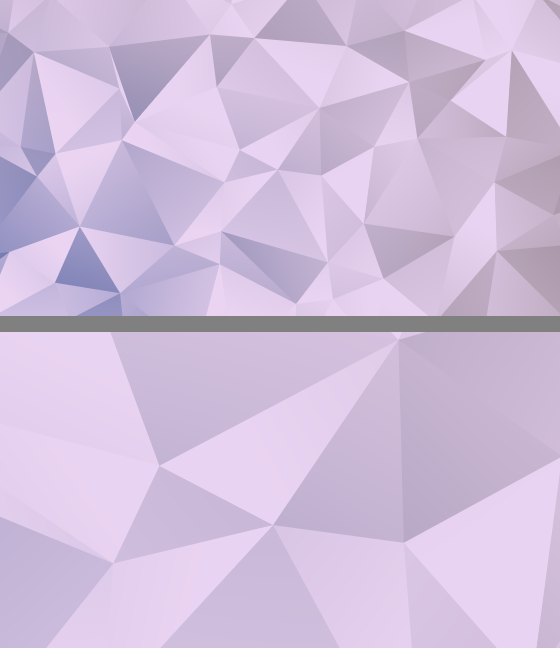
Top, the full canvas; bottom, a detail of the centre.
Reproduce this background procedurally as a Shadertoy shader.

```glsl
// Low-poly backdrop: irregular lilac triangles over a slate-blue to mauve wash.
#define ROWS 5.0
#define JITTER 0.43
#define TILT 0.42
#define SEED 7.0
#define FACET_SLOPE 0.22
#define LIGHT vec3(0.905, 0.820, 0.940)
#define MAUVE vec3(0.715, 0.650, 0.755)
#define DUSK vec3(0.685, 0.615, 0.685)
#define SLATE vec3(0.470, 0.495, 0.710)

float hash(vec2 p) {
    vec3 q = fract(vec3(p.xyx + SEED) * vec3(0.1031, 0.1030, 0.0973));
    q += dot(q, q.yzx + 33.33);
    return fract((q.x + q.y) * q.z);
}

float cross2(vec2 a, vec2 b) {
    return a.x * b.y - a.y * b.x;
}

// Lattice corner pushed off its regular place.
vec2 corner(vec2 id) {
    vec2 offset = vec2(hash(id), hash(id + 51.7)) * 2.0 - 1.0;
    return id + JITTER * offset;
}

// Distance to the left of the edge from a to b.
float edgeSide(vec2 p, vec2 a, vec2 b) {
    return cross2(normalize(b - a), p - a);
}

// Soft coverage of a counter-clockwise triangle.
float coverage(vec2 p, vec2 a, vec2 b, vec2 c, float pixel) {
    float inside = min(edgeSide(p, a, b), min(edgeSide(p, b, c), edgeSide(p, c, a)));
    return clamp(0.5 + inside / pixel, 0.0, 1.0);
}

// Amount of light on a facet: a random level with a gentle linear ramp.
float facetLight(vec2 p, vec2 centre, vec2 key) {
    float level = 1.42 * hash(key + 13.1) - 0.12;
    float angle = 6.2832 * hash(key + 87.3);
    float ramp = dot(p - centre, vec2(cos(angle), sin(angle)));
    return clamp(level, 0.0, 1.0) + FACET_SLOPE * ramp;
}

// Adds one facet: x gathers light, y gathers coverage.
vec2 facet(vec2 p, vec2 a, vec2 b, vec2 c, vec2 key, float pixel) {
    float cover = coverage(p, a, b, c, pixel);
    return cover * vec2(facetLight(p, (a + b + c) / 3.0, key), 1.0);
}

// Splits a lattice cell along its shorter valid diagonal.
vec2 cellFacets(vec2 p, vec2 id, float pixel) {
    vec2 a = corner(id);
    vec2 b = corner(id + vec2(1, 0));
    vec2 c = corner(id + vec2(1, 1));
    vec2 d = corner(id + vec2(0, 1));
    bool acValid = min(cross2(b - a, c - a), cross2(c - a, d - a)) > 0.0;
    bool bdValid = min(cross2(b - a, d - a), cross2(c - b, d - b)) > 0.0;
    bool useAC = acValid && (!bdValid || length(c - a) < length(d - b));
    vec2 keyA = id * 2.0;
    vec2 keyB = keyA + vec2(1, 0);
    if (useAC)
        return facet(p, a, b, c, keyA, pixel) + facet(p, a, c, d, keyB, pixel);
    return facet(p, a, b, d, keyA, pixel) + facet(p, b, c, d, keyB, pixel);
}

// Smooth wash beneath the facets.
vec3 wash(vec2 uv, float aspect) {
    vec3 tint = mix(MAUVE, DUSK, smoothstep(0.55, 1.0, uv.x));
    float corner = length(uv * vec2(aspect * 0.85, 1.0));
    return mix(tint, SLATE, smoothstep(1.2, 0.0, corner));
}

void mainImage(out vec4 fragColor, in vec2 fragCoord) {
    vec2 uv = fragCoord / iResolution.xy;
    float aspect = iResolution.x / iResolution.y;
    float pixel = ROWS / iResolution.y;

    // Tilted lattice, so that no direction follows the frame.
    vec2 p = fragCoord * pixel;
    p = mat2(cos(TILT), sin(TILT), -sin(TILT), cos(TILT)) * p;

    vec2 home = floor(p);
    vec2 sum = vec2(0.0);
    for (int y = -1; y <= 1; y++)
        for (int x = -1; x <= 1; x++)
            sum += cellFacets(p, home + vec2(x, y), pixel);
    float light = sum.x / max(sum.y, 0.001);

    // Broad sheen on the right.
    vec2 fromSheen = (uv - vec2(0.80, 0.52)) * vec2(aspect, 1.0);
    light += 0.22 * exp(-9.0 * dot(fromSheen, fromSheen));

    vec3 colour = mix(wash(uv, aspect), LIGHT, clamp(light, -0.1, 1.04));
    fragColor = vec4(colour, 1.0);
}
```
